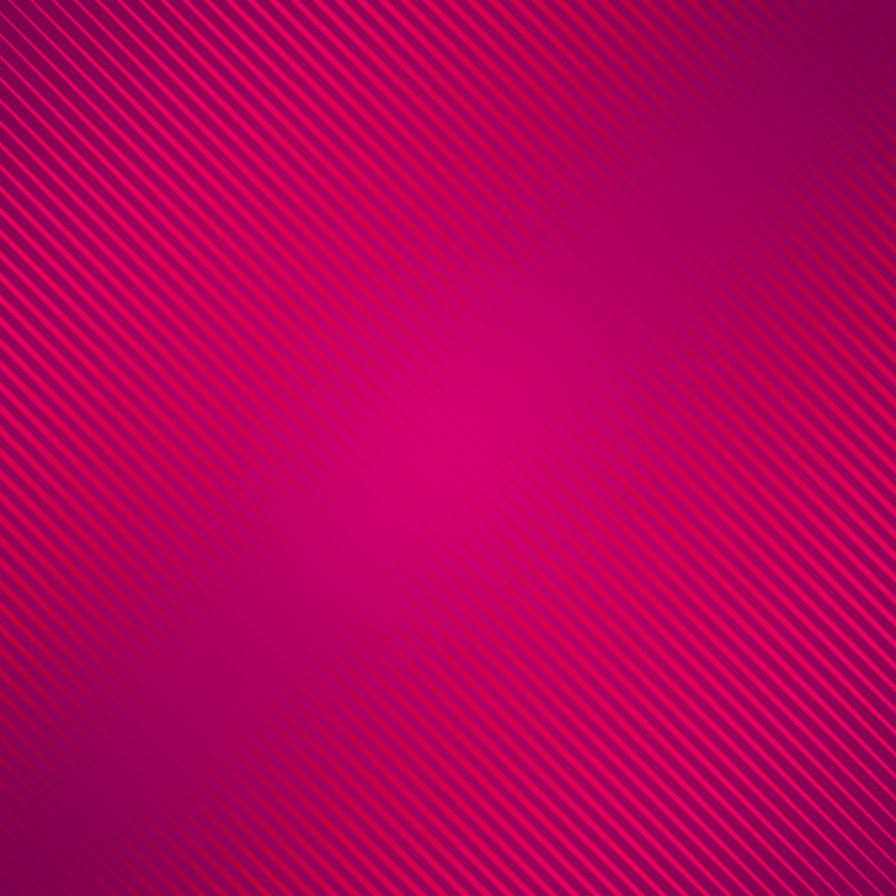
Give the GLSL for this background, as a three.js fragment shader.

```glsl
// Magenta radial glow crossed by falling diagonal crimson stripes.
// Each stripe is a pair of lenses: it thins out on the rising diagonal,
// swells halfway along and tapers again towards the far corners.

varying vec2 vUv;

const float PI = 3.14159;

// Radial background, bright in the middle and plum in the corners
vec3 glowColor(float radius) {
  vec3 inner = mix(vec3(0.83, 0.0, 0.44), vec3(0.67, 0.0, 0.37), smoothstep(0.0, 0.38, radius));
  return mix(inner, vec3(0.49, 0.0, 0.30), smoothstep(0.28, 0.74, radius));
}

// Stripe tint, darker red near the rising diagonal and pinker at the tips
vec3 stripeColor(float radius, float along) {
  vec3 red = mix(vec3(0.82, 0.0, 0.29), vec3(0.64, 0.0, 0.19), smoothstep(0.05, 0.7, radius));
  return mix(red, vec3(0.91, 0.0, 0.37), smoothstep(0.0, 0.75, along));
}

// Share of one period filled by the stripe
float stripeWidth(float along) {
  return 0.10 + 0.34 * sin(PI * pow(clamp(along, 0.0, 1.0), 0.8));
}

void main() {
  float radius = length(vUv - 0.5);

  // Distance along a stripe from the rising diagonal, and position across stripes
  float along = abs(vUv.x - vUv.y);
  float phase = (vUv.x + vUv.y - 1.0 - 0.0104) / 0.0245;

  // Repeated stripe with a smooth edge
  float fromCenter = abs(fract(phase + 0.5) - 0.5);
  float soft = max(0.5 * fwidth(phase), 0.02);
  float halfWidth = 0.5 * stripeWidth(along);
  float stripe = 1.0 - smoothstep(halfWidth - soft, halfWidth + soft, fromCenter);

  // Stripes dissolve into the glow near the rising diagonal
  float opacity = mix(0.2, 1.0, smoothstep(0.0, 0.32, along));

  vec3 color = mix(glowColor(radius), stripeColor(radius, along), stripe * opacity);
  gl_FragColor = vec4(color, 1.0);
}
```
